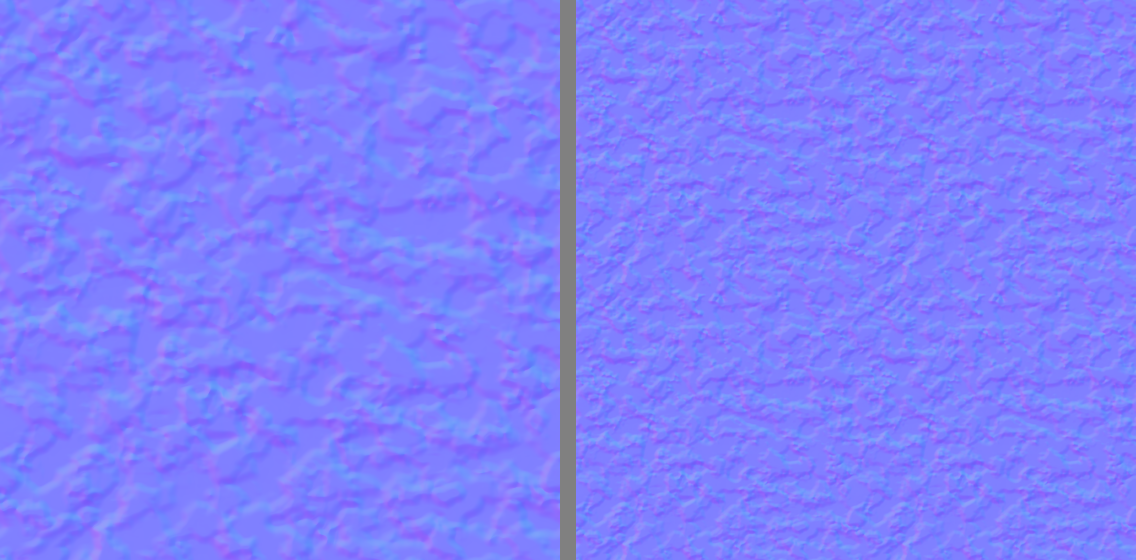
Left, the tile; right, the same tile 2 across and 2 down.
Give the GLSL for this texture map, as a WebGL 1 fragment shader.

```glsl
precision highp float;
// Tiling tangent-space normal map of a worn surface with soft, ragged plateau edges.

uniform vec2 u_resolution;

// Unit vector at a random angle for a lattice cell, wrapped to the period.
vec2 randomDirection(vec2 cell, vec2 period, float seed) {
  cell = mod(cell, period);
  float angle = 6.28318 * fract(sin(dot(cell, vec2(127.1, 311.7)) + seed * 17.3) * 43758.5453);
  return vec2(cos(angle), sin(angle));
}

// Gradient noise that repeats after a whole number of cells.
float wrappedNoise(vec2 uv, vec2 period, float seed) {
  vec2 p = uv * period + seed * vec2(0.37, 0.61);
  vec2 cell = floor(p);
  vec2 f = p - cell;
  vec2 w = f * f * f * (f * (f * 6.0 - 15.0) + 10.0);
  float a = dot(randomDirection(cell, period, seed), f);
  float b = dot(randomDirection(cell + vec2(1.0, 0.0), period, seed), f - vec2(1.0, 0.0));
  float c = dot(randomDirection(cell + vec2(0.0, 1.0), period, seed), f - vec2(0.0, 1.0));
  float d = dot(randomDirection(cell + 1.0, period, seed), f - 1.0);
  return mix(mix(a, b, w.x), mix(c, d, w.x), w.y);
}

// Three octaves give the plateaus their ragged outlines.
float plateauField(vec2 uv, vec2 period, float seed) {
  float sum = 0.0;
  float amplitude = 1.0;
  for (int i = 0; i < 3; i++) {
    sum += amplitude * wrappedNoise(uv, period, seed + float(i) * 3.7);
    amplitude *= 0.4;
    period *= 2.0;
  }
  return sum;
}

// Slope of an even-width bevel along one contour of the field.
vec2 bevelSlope(vec2 uv, vec2 period, float level, float seed) {
  float h = plateauField(uv, period, seed);
  vec2 gradient = vec2(plateauField(uv + vec2(0.003, 0.0), period, seed) - h,
                       plateauField(uv + vec2(0.0, 0.003), period, seed) - h) / 0.003;
  float steepness = length(gradient) + 2.5;
  float edgeDistance = (h - level) / steepness;
  float strength = 0.8 + 0.6 * wrappedNoise(uv, vec2(6.0), seed + 20.0);
  return strength * gradient / steepness * exp(-pow(edgeDistance / 0.0078, 2.0));
}

void main() {
  vec2 uv = gl_FragCoord.xy / u_resolution;

  // Broad plateaus crossed by smaller dents.
  vec2 slope = bevelSlope(uv, vec2(9.0, 10.0), 0.06, 1.0);
  slope += bevelSlope(uv, vec2(13.0, 15.0), -0.1, 9.0);

  // Crossing edges saturate instead of adding up.
  slope /= sqrt(1.0 + 0.5 * dot(slope, slope));

  // Red falls with rising x, green grows with rising y.
  vec2 tilt = vec2(-0.25, 0.28) * slope;
  vec3 normal = vec3(tilt, sqrt(max(1.0 - dot(tilt, tilt), 0.0)));
  gl_FragColor = vec4(normal * 0.5 + 0.5, 1.0);
}
```
